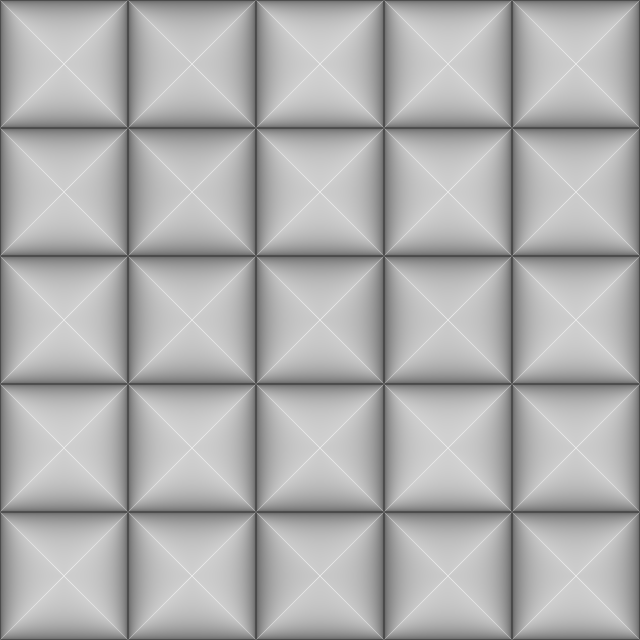
Reproduce this pattern procedurally as a WebGL 2 fragment shader.

```glsl
#version 300 es
precision highp float;

uniform vec2 u_resolution;
out vec4 fragColor;

const float REPEATS = 5.0;
const float SEAM_HALF_WIDTH = 0.0033;
const float CREASE_HALF_WIDTH = 0.0025;
const vec3 PADDING = vec3(0.81);
const vec3 SEAM = vec3(0.14);
const vec3 CREASE = vec3(0.96);

float hash(vec2 p) {
    vec3 q = fract(vec3(p.xyx) * 0.1031);
    q += dot(q, q.yzx + 33.33);
    return fract((q.x + q.y) * q.z);
}

// Antialiased coverage of a line at the given distance
float lineMask(float dist, float halfWidth, float pixel) {
    return clamp((halfWidth - dist) / pixel + 0.5, 0.0, 1.0);
}

// Number of the triangular facet that holds p: right, top, left or bottom
float facetIndex(vec2 p) {
    return abs(p.x) > abs(p.y) ? (p.x > 0.0 ? 0.0 : 2.0)
                               : (p.y > 0.0 ? 1.0 : 3.0);
}

// Shadow that is widest at the middle of an edge and narrows to the corners
float edgeShadow(float edgeDist, float along, float widthScale) {
    float width = 0.105 * widthScale * mix(1.18, 0.68, along * along);
    return 0.38 * exp(-edgeDist / width) + 0.08 * exp(-edgeDist / 0.01);
}

// Pyramid shaped cushion, p in -0.5..0.5
vec3 cushion(vec2 p, vec2 cell) {
    vec2 a = abs(p);
    float reach = max(a.x, a.y);
    float along = min(a.x, a.y) / max(reach, 0.001);
    float facet = facetIndex(p);
    float widthScale = mix(0.88, 1.12, hash(cell * 7.0 + facet * 3.1 + 1.7));
    float tint = 0.025 * (hash(cell + 11.0) - 0.5);
    float facetTone = mod(facet, 2.0) < 0.5 ? -0.004 : 0.004;
    float shadow = edgeShadow(0.5 - reach, along, widthScale);
    return PADDING + tint + facetTone - shadow;
}

void main() {
    vec2 grid = gl_FragCoord.xy / u_resolution * REPEATS;
    float pixel = REPEATS / min(u_resolution.x, u_resolution.y);
    vec2 cell = mod(floor(grid), REPEATS);
    vec2 p = fract(grid) - 0.5;
    vec2 a = abs(p);
    float reach = max(a.x, a.y);

    vec3 color = cushion(p, cell);

    // Light diagonal creases, fading to the corners
    float diagonalDist = abs(a.x - a.y) * 0.7071;
    float crease = lineMask(diagonalDist, CREASE_HALF_WIDTH, pixel);
    color = mix(color, CREASE, crease * mix(0.8, 0.35, reach * 2.0));

    // Dark seams between cushions
    float seam = lineMask(0.5 - reach, SEAM_HALF_WIDTH, pixel);
    color = mix(color, SEAM, seam * 0.85);

    fragColor = vec4(color, 1.0);
}
```
